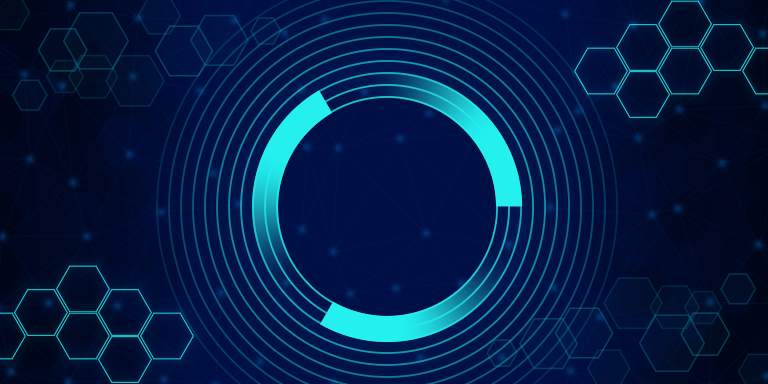
Reproduce this background procedurally as a Shadertoy shader.

```glsl
// Cyan segmented dial with concentric rings over a navy field of hexagons and a faint node network.
#define CENTER vec2(0.008, -0.039)
#define RING_INNER 0.2865
#define RING_STEP 0.03125
#define RING_COUNT 11
#define HEX_APOTHEM 0.0595
#define HEX_STEP vec2(0.1094, 0.0612)
#define NODE_CELL 0.18
#define NAVY vec3(0.0, 0.06, 0.27)
#define MIDNIGHT vec3(0.0, 0.03, 0.13)
#define TEAL vec3(0.06, 0.5, 0.6)
#define CYAN vec3(0.14, 0.94, 0.94)
#define NODE_BLUE vec3(0.02, 0.28, 0.55)

vec2 hash2(vec2 p) {
    vec3 q = fract(p.xyx * vec3(0.1031, 0.1030, 0.0973));
    q += dot(q, q.yzx + 33.33);
    return fract((q.xx + q.yz) * q.zy);
}

float pixelSize() { return 1.0 / iResolution.y; }

float stroke(float d, float halfWidth) {
    return clamp((halfWidth - abs(d)) / pixelSize() + 0.5, 0.0, 1.0);
}

// Flat-topped hexagon
float hexDistance(vec2 p, float apothem) {
    p = abs(p);
    return max(p.y, dot(p, vec2(0.866, 0.5))) - apothem;
}

float segmentDistance(vec2 p, vec2 a, vec2 b) {
    vec2 ab = b - a;
    return length(p - a - ab * clamp(dot(p - a, ab) / dot(ab, ab), 0.0, 1.0));
}

// Center of the honeycomb cell that holds p
vec2 honeycombCenter(vec2 p) {
    vec2 size = vec2(1.732, 1.0);
    vec2 a = (floor(p / size) + 0.5) * size;
    vec2 b = (floor(p / size - 0.5) + 1.0) * size;
    return length(p - a) < length(p - b) ? a : b;
}

// Triangle of bright hexagons hanging from its apex, with one more below
float brightCluster(vec2 p) {
    float d = abs(hexDistance(p - vec2(1.0, -3.0) * HEX_STEP, HEX_APOTHEM));
    for (int row = 0; row < 3; row++)
        for (int j = 0; j <= row; j++) {
            vec2 cell = vec2(2 * j - row, -row);
            d = min(d, abs(hexDistance(p - cell * HEX_STEP, HEX_APOTHEM)));
        }
    return d;
}

// Faint overlapping hexagons spreading from the upper left corner
float faintCluster(vec2 p) {
    float light = 0.0;
    for (int i = 0; i < 11; i++) {
        vec2 cell = vec2(i % 7, i / 7);
        vec2 h = hash2(cell + 4.0);
        vec2 pos = vec2(-1.0, 0.5) + (cell + 0.15 + 0.7 * h) * vec2(0.11, -0.17);
        float d = hexDistance(p - pos, mix(0.03, 0.075, hash2(cell + 19.0).x));
        light += stroke(d, 0.002) * mix(0.2, 0.45, h.y) + 0.04 * step(d, 0.0);
    }
    return light;
}

// x: glowing nodes, y: links between neighbours
vec2 network(vec2 p) {
    vec2 node[9];
    vec2 cell = floor(p / NODE_CELL);
    float glow = 0.0, links = 0.0;
    for (int i = 0; i < 9; i++) {
        vec2 id = cell + vec2(i % 3 - 1, i / 3 - 1);
        node[i] = (id + 0.1 + 0.8 * hash2(id + 57.0)) * NODE_CELL;
        float d = length(p - node[i]) / 0.011;
        glow += exp(-d * d);
    }
    for (int i = 0; i < 9; i++) {
        if (i != 4) links = max(links, stroke(segmentDistance(p, node[4], node[i]), 0.001));
    }
    for (int i = 0; i < 4; i++) {
        vec2 a = node[i < 2 ? 1 : 7], b = node[i % 2 == 0 ? 3 : 5];
        links = max(links, stroke(segmentDistance(p, a, b), 0.001));
    }
    return vec2(glow, links);
}

void mainImage(out vec4 fragColor, in vec2 fragCoord) {
    vec2 p = (fragCoord - 0.5 * iResolution.xy) / iResolution.y;

    // Navy field, darker towards the sides, with shaded honeycomb cells
    float side = smoothstep(0.35, 1.0, abs(p.x));
    vec3 color = mix(NAVY, MIDNIGHT, side);
    vec2 cellId = honeycombCenter(p / 0.13);
    float shade = hash2(floor(cellId * 4.0)).x * smoothstep(0.45, 0.8, abs(p.x));
    color *= 1.0 - 0.35 * shade;

    // Node network
    vec2 net = network(p);
    color = mix(color, NODE_BLUE, 0.5 * min(net.x, 1.0) + 0.13 * net.y);

    // Hexagon outlines in opposite corners
    color = mix(color, TEAL, min(faintCluster(p) + faintCluster(-p), 0.6));
    float hexes = min(brightCluster(p - vec2(-0.784, -0.2526)),
                      brightCluster(vec2(0.784 - p.x, p.y - 0.4375)));
    color += TEAL * 0.12 * exp(-hexes * 70.0);
    color = mix(color, CYAN, 0.9 * stroke(hexes, 0.0013));

    // Concentric rings fading outwards
    vec2 q = p - CENTER;
    float r = length(q);
    float k = clamp(round((r - RING_INNER) / RING_STEP), 0.0, float(RING_COUNT - 1));
    float fade = mix(0.8, 0.12, k / float(RING_COUNT - 1));
    color += TEAL * 0.06 * exp(-abs(r - 0.35) * 14.0) * step(RING_INNER, r);
    color = mix(color, CYAN, fade * stroke(r - RING_INNER - k * RING_STEP, 0.0024));

    // Three thick arcs, each fading counterclockwise
    float angle = mod(atan(q.y, q.x), 2.0943951);
    float arc = 1.0 - smoothstep(0.6, 1.75, angle);
    arc *= clamp(angle * r / pixelSize(), 0.0, 1.0);
    color = mix(color, CYAN, arc * stroke(r - RING_INNER - RING_STEP, 0.034));

    fragColor = vec4(color, 1.0);
}
```
